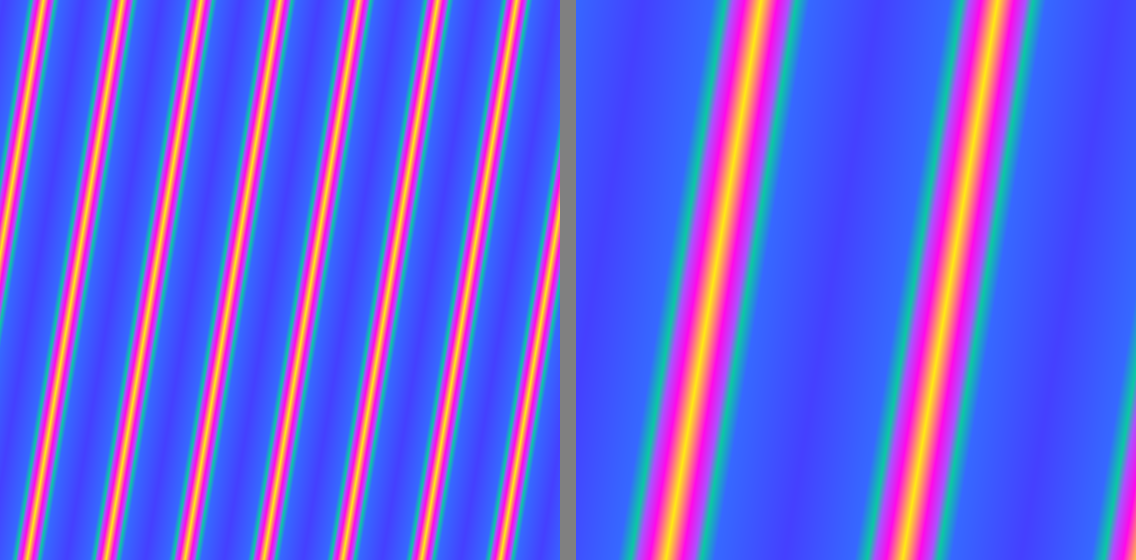
Left, the full canvas; right, a detail of the centre.
Reproduce this pattern procedurally as a Shadertoy shader.

```glsl
// Slanted neon stripes: yellow cores fading through magenta, violet and teal into blue

// Linear blend weight from 0 at a to 1 at b
float ramp(float a, float b, float x) {
    return clamp((x - a) / (b - a), 0.0, 1.0);
}

// Colour by distance from the stripe core, 0 at the core and 0.5 midway to the next
vec3 stripeColor(float d) {
    vec3 color = mix(vec3(1.0, 0.92, 0.08), vec3(1.0, 0.03, 0.92), ramp(0.0, 0.07, d));
    color = mix(color, vec3(0.68, 0.31, 1.0), ramp(0.07, 0.118, d));
    color = mix(color, vec3(0.04, 0.79, 0.64), ramp(0.118, 0.15, d));
    color = mix(color, vec3(0.21, 0.41, 1.0), ramp(0.15, 0.205, d));
    return mix(color, vec3(0.27, 0.25, 1.0), ramp(0.205, 0.5, d));
}

void mainImage(out vec4 fragColor, in vec2 fragCoord) {
    vec2 uv = fragCoord / iResolution.xy;

    // Just over seven stripes across, leaning right towards the top
    float phase = dot(uv, vec2(7.1, -1.206)) - 0.345;
    float coreDistance = abs(fract(phase + 0.5) - 0.5);

    fragColor = vec4(stripeColor(coreDistance), 1.0);
}
```
